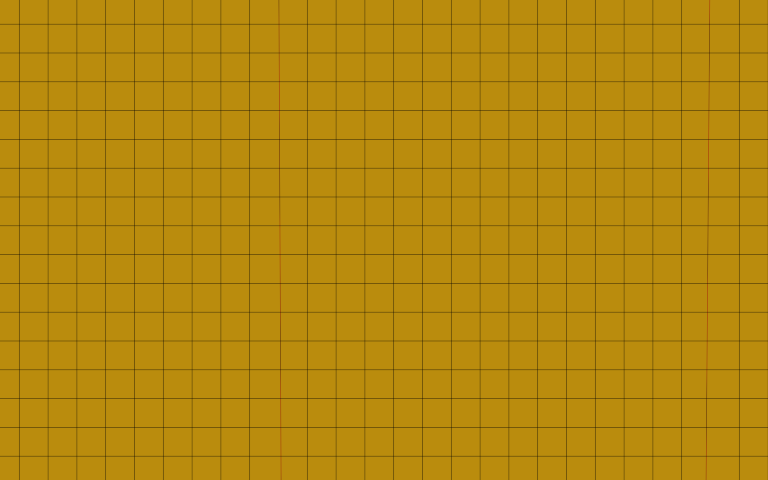
Write a Shadertoy shader that draws this pattern.

```glsl
// Ochre sheet ruled with a fine dark square grid; every fifteenth upright is a leaning red thread.

const float CELL = 0.06;                    // grid pitch, in canvas heights
const vec2 GRID_ORIGIN = vec2(0.0402, 0.0496);
const float LINE_WIDTH = 0.00135;
const float THREAD_PERIOD = 15.0;           // uprights between threads
const float FIRST_THREAD = 9.0;
const vec2 THREAD_LEAN = vec2(0.0054, -0.0092); // sideways drift at the foot
const float LEAN_AT_TOP = 0.16;             // fraction of the drift left at the top
const float GAMMA = 2.2;
const vec3 OCHRE = vec3(0.73, 0.55, 0.05);
const vec3 INK = vec3(0.06, 0.035, 0.02);
const vec3 RED = vec3(0.66, 0.10, 0.04);
const vec3 DARK_RED = vec3(0.36, 0.06, 0.03);

vec3 toLinear(vec3 color) {
    return pow(color, vec3(GAMMA));
}

// Share of a pixel covered by a line whose centre lies at distance d.
float lineCoverage(float d, float pixel) {
    float halfLine = 0.5 * LINE_WIDTH;
    float left = max(d - 0.5 * pixel, -halfLine);
    float right = min(d + 0.5 * pixel, halfLine);
    return clamp((right - left) / pixel, 0.0, 1.0);
}

// Layered sines vary the dye along a thread.
float dyeStrength(float y, float seed) {
    float waves = sin(y * 17.0 + seed * 2.3) + 0.5 * sin(y * 41.0 + seed * 5.1);
    return smoothstep(-1.2, 0.8, waves);
}

void mainImage(out vec4 fragColor, in vec2 fragCoord) {
    float pixel = 1.0 / iResolution.y;
    vec2 uv = fragCoord * pixel;

    // Nearest grid line on each axis
    vec2 grid = (uv - GRID_ORIGIN) / CELL;
    vec2 lineId = floor(grid + 0.5);
    vec2 offset = (grid - lineId) * CELL;

    // Threads replace uprights at a fixed interval
    float threadPhase = (lineId.x - FIRST_THREAD) / THREAD_PERIOD;
    float threadId = floor(threadPhase + 0.001);
    bool isThread = abs(threadPhase - threadId) < 0.01;

    vec3 uprightColor = INK;
    if (isThread) {
        float lean = mod(threadId, 2.0) < 0.5 ? THREAD_LEAN.x : THREAD_LEAN.y;
        offset.x -= lean * mix(1.0, LEAN_AT_TOP, uv.y);
        uprightColor = mix(DARK_RED, RED, dyeStrength(uv.y, threadId));
    }

    // Uprights first, then the level lines; blended in linear light
    vec3 color = mix(toLinear(OCHRE), toLinear(uprightColor), lineCoverage(offset.x, pixel));
    color = mix(color, toLinear(INK), lineCoverage(offset.y, pixel));
    fragColor = vec4(pow(color, vec3(1.0 / GAMMA)), 1.0);
}
```
